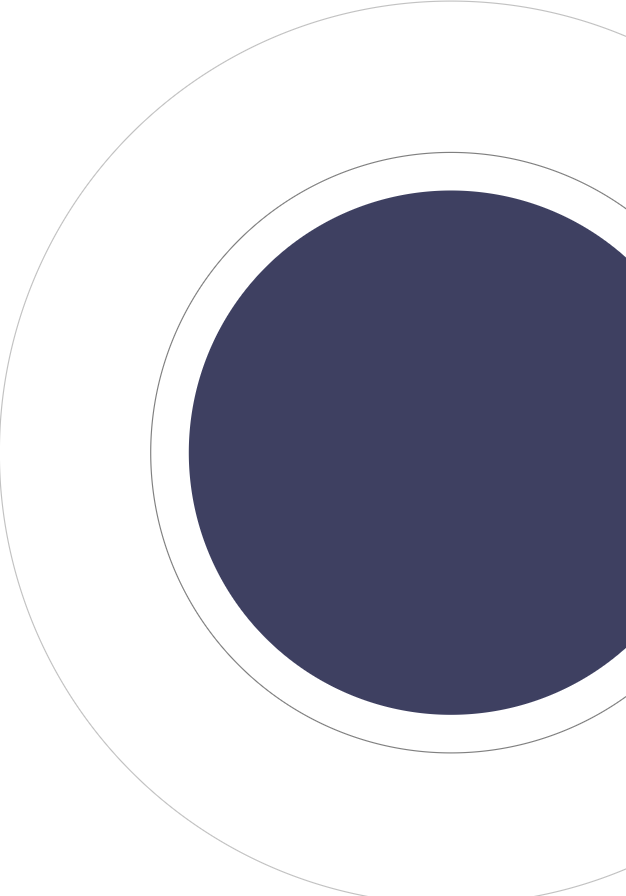
This background is drawn by a WebGL 2 fragment shader. Its source:

```glsl
#version 300 es
precision highp float;

uniform vec2 u_resolution;
out vec4 fragColor;

// Antialiased coverage of a signed distance, one pixel wide
float coverage(float dist, float pixel) {
    return clamp(0.5 - dist / pixel, 0.0, 1.0);
}

float ring(float radial, float radius, float width, float pixel) {
    return coverage(abs(radial - radius) - 0.5 * width, pixel);
}

void main() {
    // Canvas height is one unit
    float pixel = 1.0 / u_resolution.y;
    vec2 p = gl_FragCoord.xy * pixel;
    float radial = distance(p, vec2(0.5033, 0.4948));

    vec3 color = vec3(1.0);

    // Thin concentric outlines
    color = mix(color, vec3(0.76), ring(radial, 0.5040, 0.0013, pixel));
    color = mix(color, vec3(0.50), ring(radial, 0.3351, 0.0013, pixel));

    // Solid central disc
    color = mix(color, vec3(0.243, 0.251, 0.380), coverage(radial - 0.2926, pixel));

    fragColor = vec4(color, 1.0);
}
```
